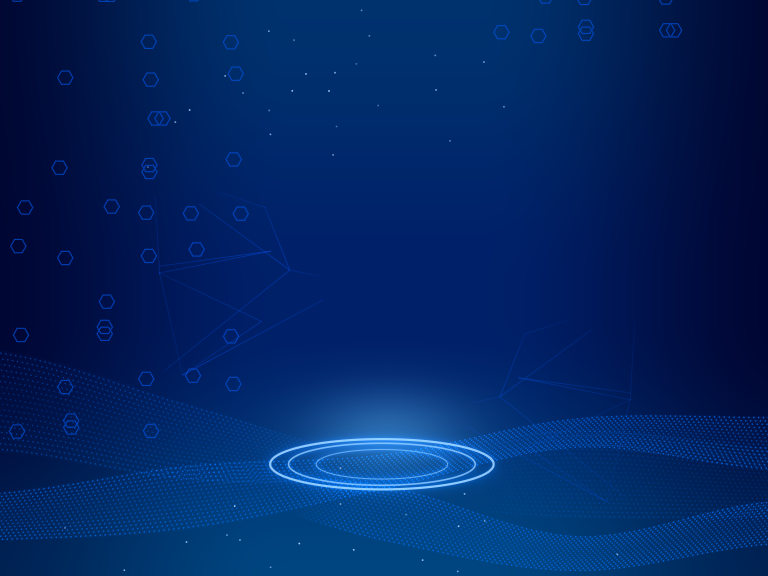
Write a Shadertoy shader that draws this background.

```glsl
// A deep blue stage: a glowing ring platform over dotted wave ribbons,
// with scattered hexagons, sparks and thin line networks above.
// Distance functions draw the shapes; splines bound the ribbons.

#define ASPECT 1.33333
#define PLATFORM vec2(0.663, 0.194)
#define RING_SQUASH 0.225
#define HEX_CELL 0.075
#define HEX_APOTHEM 0.0115
#define SPARK_CELL 0.05
#define DOT_SPACING 0.0085
#define DOT_RADIUS 0.0013
#define DOT_COLOR vec3(0.0, 0.43, 0.95)
#define LINE_COLOR vec3(0.01, 0.27, 0.80)
#define RING_COLOR vec3(0.62, 0.82, 1.0)

float pixel;   // height of one pixel in canvas units

vec2 hash2(vec2 cell) {
    vec3 q = fract(cell.xyx * vec3(0.1031, 0.1030, 0.0973));
    q += dot(q, q.yzx + 33.33);
    return fract((q.xx + q.yz) * q.zy);
}

// Coverage of a stroke or dot of half-width w at distance d
float stroke(float d, float w) {
    return clamp((w - d) / pixel + 0.5, 0.0, 1.0);
}

float segment(vec2 p, vec2 a, vec2 b) {
    vec2 pa = p - a, ba = b - a;
    float t = clamp(dot(pa, ba) / dot(ba, ba), 0.0, 1.0);
    return stroke(length(pa - ba * t), 0.0007) * (1.0 - 0.5 * t);
}

// Fan of lines around a hub at the origin
float network(vec2 p) {
    vec2 wing = vec2(-0.226, -0.005), tip = vec2(-0.033, 0.033);
    vec2 shoulder = vec2(-0.043, 0.109), foot = vec2(-0.186, -0.182);
    float lines = segment(p, vec2(0.0), vec2(-0.157, 0.115));
    lines += segment(p, vec2(0.0), shoulder);
    lines += segment(p, shoulder, vec2(-0.122, 0.135)) * 0.5;
    lines += segment(p, vec2(0.0), vec2(0.049, -0.010)) * 0.6;
    lines += segment(p, vec2(0.0), vec2(-0.217, -0.174)) * 0.8;
    lines += segment(p, tip, wing);
    lines += segment(p, tip, wing + vec2(0.0, 0.012));
    lines += segment(p, vec2(-0.049, -0.089), wing) * 0.7;
    lines += segment(p, vec2(-0.049, -0.089), foot) * 0.8;
    lines += segment(p, foot, vec2(0.057, -0.052));
    lines += segment(p, wing, vec2(-0.234, 0.130)) * 0.5;
    lines += segment(p, wing, foot) * 0.5;
    return min(lines, 1.0);
}

float hexagon(vec2 p) {
    p = abs(p);
    return stroke(abs(max(p.y, p.x * 0.866 + p.y * 0.5) - HEX_APOTHEM), 0.001);
}

// Hexagons fill the left side and a patch at the upper right
float hexagons(vec2 p) {
    vec2 cell = floor(p / HEX_CELL), rnd = hash2(cell + 7.0);
    vec2 mid = (cell + 0.5) * HEX_CELL;
    float left = step(mid.x, 0.46) * step(0.2, mid.y) * 0.58;
    float right = step(0.85, mid.x) * step(mid.x, 1.19) * step(0.88, mid.y) * 0.8;
    vec2 q = p - mid - (hash2(cell + 41.0) - 0.5) * 0.024;
    vec2 shift = rnd.y < 0.15 ? vec2(0.012, 0.0) : vec2(0.0, 0.012);
    float shape = hexagon(q);
    if (rnd.y < 0.3) shape = max(shape, hexagon(q - shift));
    return shape * step(rnd.x, left + right);
}

// Sparks thin out away from two clusters
float sparks(vec2 p) {
    vec2 cell = floor(p / SPARK_CELL), rnd = hash2(cell + 90.0);
    vec2 mid = (cell + 0.5) * SPARK_CELL;
    vec2 high = (mid - vec2(0.62, 0.82)) / vec2(0.27, 0.10);
    vec2 low = (mid - vec2(0.62, 0.08)) / vec2(0.25, 0.07);
    float chance = 0.65 * exp(-dot(high, high)) + 0.5 * exp(-dot(low, low));
    vec2 q = p - mid - (hash2(cell + 17.0) - 0.5) * SPARK_CELL * 0.85;
    return stroke(length(q), 0.0015) * step(rnd.x, chance) * (0.35 + 0.6 * rnd.y);
}

// Smooth height through five knots spread over the width
float spline(float x, float k[5]) {
    float s = clamp(x / ASPECT, 0.0, 0.9999) * 4.0, t = fract(s);
    int i = int(s);
    float a = k[max(i - 1, 0)], b = k[i], c = k[i + 1], d = k[min(i + 2, 4)];
    return b + 0.5 * t * (c - a + t * (2.0 * a - 5.0 * b + 4.0 * c - d
        + t * (3.0 * (b - c) + d - a)));
}

// Rows of dots between two curves, with a faint fill
float ribbon(vec2 p, float low[5], float high[5], float rows) {
    float base = spline(p.x, low), height = max(spline(p.x, high) - base, 0.004);
    float v = (p.y - base) / height, row = floor(v * rows);
    vec2 q = vec2(fract(p.x / DOT_SPACING + row * 0.37) - 0.5, fract(v * rows) - 0.5);
    float dots = stroke(length(q * vec2(DOT_SPACING, height / rows)), DOT_RADIUS);
    float inside = step(0.0, v) * step(v, 1.0);
    return inside * (dots * (0.55 + 0.45 * abs(2.0 * v - 1.0)) + 0.07);
}

void mainImage(out vec4 fragColor, in vec2 fragCoord) {
    pixel = 1.0 / iResolution.y;
    vec2 p = fragCoord * pixel;
    p.x += 0.5 * (ASPECT - iResolution.x * pixel);

    // Backdrop, darker toward the sides
    vec3 color = mix(vec3(0.0, 0.125, 0.41), vec3(0.0, 0.195, 0.43), smoothstep(0.5, 1.0, p.y));
    color = mix(color, vec3(0.0, 0.27, 0.50), smoothstep(0.45, 0.0, p.y));
    float side = smoothstep(0.25, 1.1, abs(p.x / ASPECT * 2.0 - 1.0));
    color = mix(color, vec3(0.0, 0.01, 0.17), side * mix(0.55, 0.92, smoothstep(0.0, 0.45, p.y)));

    // Line networks, the right one mirrored, and hexagons
    float lines = network(p - vec2(0.503, 0.531)) * 0.65;
    lines += network(vec2(0.868 - p.x, p.y - 0.311)) * 0.5;
    color = mix(color, LINE_COLOR, min(lines, 1.0));
    color = mix(color, vec3(0.0, 0.32, 0.88), hexagons(p) * 0.7);

    // Ribbons
    float waves = ribbon(p, float[5](0.215, 0.165, 0.165, 0.17, 0.17),
        float[5](0.392, 0.297, 0.205, 0.20, 0.20), 18.0) * 0.45 * smoothstep(0.62, 0.40, p.x);
    waves += ribbon(p, float[5](0.061, 0.082, 0.150, 0.222, 0.184),
        float[5](0.146, 0.194, 0.212, 0.274, 0.278), 16.0) * 0.75;
    waves += ribbon(p, float[5](0.150, 0.150, 0.060, 0.008, 0.053),
        float[5](0.180, 0.180, 0.158, 0.070, 0.130), 17.0) * 0.8 * smoothstep(0.48, 0.62, p.x);
    waves += ribbon(p, float[5](0.12, 0.12, 0.12, 0.10, 0.10),
        float[5](0.20, 0.20, 0.21, 0.255, 0.225), 20.0) * 0.3 * smoothstep(0.75, 1.0, p.x);
    color = mix(color, DOT_COLOR, min(waves, 1.0));

    // Platform glow and rings
    vec2 beam = (p - PLATFORM - vec2(0.01, 0.055)) / vec2(0.14, 0.075);
    color += vec3(0.16, 0.23, 0.23) * exp(-dot(beam, beam));
    vec2 stretch = vec2(1.0, 1.0 / RING_SQUASH), q = (p - PLATFORM) * stretch;
    float radius = length(q), slope = length(q * stretch) / max(radius, 0.001);
    for (int i = 0; i < 3; i++) {
        float n = float(i), size = 0.194 - 0.032 * n - 0.008 * n * (n - 1.0);
        float d = abs(radius - size) / max(slope, 1.0);
        float ring = stroke(d, 0.0019 - 0.0005 * n) * (0.9 - 0.15 * n);
        color += DOT_COLOR * 0.22 * exp(-d / 0.006);
        color = mix(color, RING_COLOR, ring);
    }

    color = mix(color, vec3(0.65, 0.82, 1.0), sparks(p));
    fragColor = vec4(color, 1.0);
}
```
